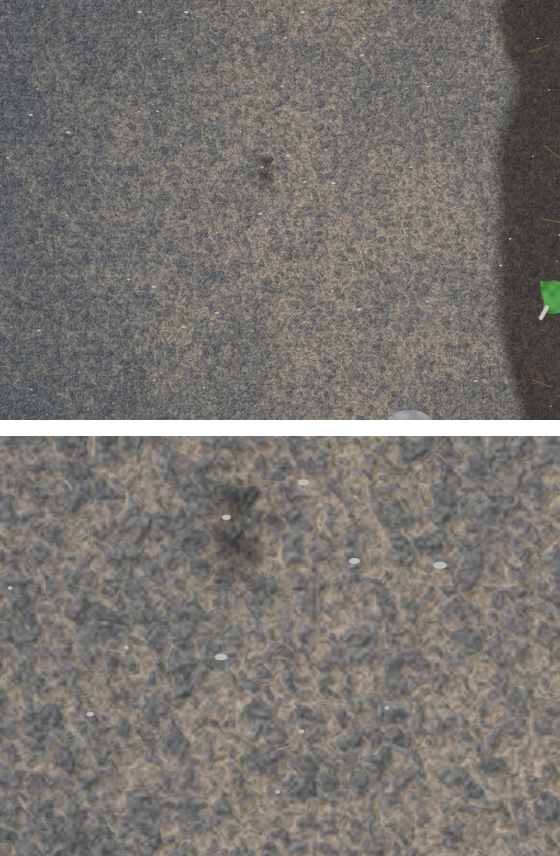
Top, the full canvas; bottom, a detail of the centre.
This texture is drawn by a WebGL 2 fragment shader. Its source:

```glsl
#version 300 es
precision highp float;
// Worn asphalt with sandy gaps between stones, a damp strip and a little litter.
uniform vec2 u_resolution;
out vec4 fragColor;

vec2 hash2(vec2 p) {
  vec3 q = fract(vec3(p.xyx) * vec3(0.1031, 0.1030, 0.0973));
  q += dot(q, q.yzx + 33.33);
  return fract((q.xx + q.yz) * q.zy);
}

float noise(vec2 p) {
  vec2 i = floor(p), f = fract(p);
  f = f * f * (3.0 - 2.0 * f);
  return mix(mix(hash2(i).x, hash2(i + vec2(1, 0)).x, f.x),
             mix(hash2(i + vec2(0, 1)).x, hash2(i + vec2(1, 1)).x, f.x), f.y);
}

float fbm(vec2 p) {
  float sum = 0.0, amp = 0.5;
  for (int i = 0; i < 4; i++) {
    sum += amp * noise(p);
    p = mat2(1.6, 1.2, -1.2, 1.6) * p + 7.3;
    amp *= 0.5;
  }
  return sum / 0.9375;
}

// Rounded stones of mixed size: x = height, y = tone of the nearest stone.
vec2 stones(vec2 p) {
  vec2 cell = floor(p), best = vec2(-1.0, 0.5);
  for (int j = -1; j <= 1; j++)
    for (int i = -1; i <= 1; i++) {
      vec2 id = cell + vec2(i, j), h = hash2(id), g = hash2(id + 91.7);
      vec2 d = p - id - 0.15 - 0.7 * h;
      float a = 6.283 * g.y;
      d = mat2(cos(a), -sin(a), sin(a), cos(a)) * d * vec2(0.85, 1.2);
      float rise = mix(0.25, 0.68, g.x) - length(d);
      if (rise > best.x) best = vec2(rise, h.y);
    }
  return best;
}

// Coarse and fine stones together, with ragged outlines.
vec2 surface(vec2 p) {
  vec2 warp = vec2(noise(p * 120.0), noise(p * 120.0 + 40.0)) - 0.5;
  vec2 coarse = stones(p * 52.0 + warp * 0.7);
  vec2 fine = stones(p * 98.0 + warp * 1.1 + 17.0);
  fine.x = fine.x * 0.7 - 0.03;
  return coarse.x > fine.x ? coarse : fine;
}

float segment(vec2 p, vec2 a, vec2 b) {
  vec2 d = b - a;
  return length(p - a - d * clamp(dot(p - a, d) / dot(d, d), 0.0, 1.0));
}

float box(vec2 p, vec2 size) {
  vec2 d = abs(p) - size;
  return max(d.x, d.y);
}

void main() {
  vec2 p = gl_FragCoord.xy / u_resolution.y;
  float aa = 1.0 / u_resolution.y;

  // Stones, the sand lying between them, and light from the upper left
  vec2 s = surface(p);
  float slope = s.x - surface(p + vec2(-0.0022, 0.0026)).x;
  float centre = exp(-dot((p - vec2(0.76, 0.46)) * vec2(1.5, 1.7), (p - vec2(0.76, 0.46)) * vec2(1.5, 1.7)));
  float patches = fbm(p * 7.0) - 0.5 + 0.35 * (fbm(p * 24.0 + 5.0) - 0.5);
  float level = -0.02 + 0.17 * centre + 0.38 * patches;
  float sand = smoothstep(0.10, -0.10, s.x - level);
  sand *= 0.55 + 0.6 * noise(p * 150.0 + 11.0);
  vec3 stone = mix(vec3(0.37, 0.38, 0.39), vec3(0.445, 0.445, 0.445), s.y);
  vec3 col = mix(stone, vec3(0.565, 0.53, 0.485), clamp(sand, 0.0, 1.0));
  col *= 1.0 + clamp(slope * 0.55, -0.17, 0.15);
  col += 0.13 * (noise(p * 330.0) - 0.5) + 0.06 * (noise(p * 170.0 + 3.0) - 0.5);

  // Broad light, bluer and dimmer toward the left
  float across = smoothstep(0.0, 0.75, p.x);
  col *= mix(vec3(0.89, 0.91, 0.94), vec3(1.03, 1.01, 0.99), across);
  col *= 0.95 + 0.09 * centre;

  // Small oily stain
  vec2 q = p - vec2(0.635, 0.595);
  float stain = exp(-dot(q * vec2(40.0, 26.0), q * vec2(40.0, 26.0)));
  col *= 1.0 - 0.5 * stain * smoothstep(0.25, 0.65, fbm(p * 45.0));

  // Damp strip with a soft, wandering edge
  float edge = 1.185 + 0.045 * exp(-pow((p.y - 0.79) * 11.0, 2.0));
  edge += 0.05 * smoothstep(0.28, 0.0, p.y) + 0.035 * (fbm(p * 13.0) - 0.5);
  float damp = smoothstep(-0.022, 0.025, p.x - edge);
  vec3 wet = vec3(0.26, 0.245, 0.238) + (col - 0.43) * 0.5;
  col = mix(col, wet, damp);

  // Scattered pale chips
  vec2 chipId = floor(p * 17.0), h = hash2(chipId + 3.0), g = hash2(chipId + 60.0);
  vec2 c = (p - (chipId + 0.2 + 0.6 * h) / 17.0) * vec2(1.0, 1.0 + g.y);
  float chip = smoothstep(aa, -aa, length(c) - mix(0.0015, 0.0055, g.y * g.y));
  col = mix(col, vec3(0.74, 0.74, 0.72), chip * step(0.84, g.x));

  // Dry stalks lying on the strip
  for (int i = 0; i < 5; i++) {
    vec2 r = hash2(vec2(float(i) * 7.0 + 2.0, 19.0));
    vec2 a = vec2(1.25 + 0.06 * r.x, 0.08 + 0.19 * float(i) + 0.05 * r.y);
    vec2 b = a + vec2(0.045, 0.08 * (r.y - 0.5));
    col = mix(col, vec3(0.52, 0.43, 0.27), 0.8 * smoothstep(aa, -aa, segment(p, a, b) - 0.0014));
  }

  // Crumpled green wrapper with a torn white corner
  q = p - vec2(1.318, 0.292) + 0.006 * (noise(p * 60.0) - 0.5);
  q.x += 0.15 * q.y;
  float wrapper = smoothstep(aa, -aa, box(q, vec2(0.026, 0.039)));
  vec3 green = mix(vec3(0.20, 0.48, 0.20), vec3(0.42, 0.70, 0.36), noise(p * 70.0));
  col = mix(col, green, wrapper);
  float torn = segment(p, vec2(1.288, 0.243), vec2(1.302, 0.268)) - 0.005;
  col = mix(col, vec3(0.80, 0.78, 0.75), smoothstep(aa, -aa, torn));

  // Pale rounded tip at the lower border
  q = (p - vec2(0.975, -0.012)) / vec2(0.057, 0.036);
  vec3 tip = vec3(0.60, 0.61, 0.62) * (0.85 + 0.25 * noise(p * 90.0));
  col = mix(col, tip, smoothstep(0.05, -0.05, length(q) - 1.0));

  fragColor = vec4(clamp(col, 0.0, 1.0), 1.0);
}
```
